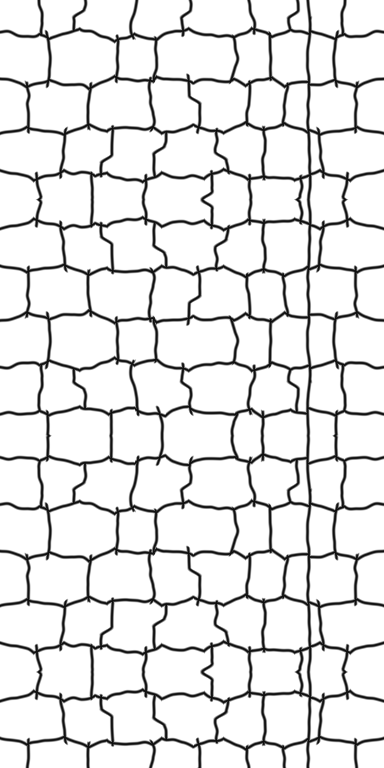
Reproduce this pattern procedurally as a Shadertoy shader.

```glsl
// Mirrored wall of irregular rounded blocks, drawn as thin wavy black outlines on white.
// All lengths are in canvas widths.
#define ROW_H 0.123      // height of one course
#define COL_W 0.146      // width of one block
#define FOLD_ROWS 5.0    // courses between two mirror axes
#define FOLD_Y 0.25      // height of the first mirror axis
#define SEAM_X 0.805     // right of this the left side is reflected
#define BEND 0.022       // slow waviness of the outlines
#define KINK 0.007       // fine waviness of the outlines
#define PULL 0.012       // how far joints draw the courses into a Y
#define LINE_CORE 0.0006 // half width of solid ink
#define LINE_EDGE 0.0066 // half width where the ink fades out
#define INK vec3(0.06)
#define PAPER vec3(1.0)

float hash(vec2 p) {
    return fract(sin(dot(p, vec2(127.1, 311.7))) * 43758.5453);
}

float noise(float t, float seed) {
    float i = floor(t);
    return mix(hash(vec2(i, seed)), hash(vec2(i + 1.0, seed)), smoothstep(0.0, 1.0, t - i));
}

float wobble(float t, float seed) {
    return BEND * (noise(t * 13.0, seed) - 0.5) + KINK * (noise(t * 42.0, seed + 7.3) - 0.5);
}

// Mean position of an upright joint; blocks get narrower on the right
float jointX(float row, float col) {
    float c = col + 0.5 * mod(row, 2.0) + 0.5 * (hash(vec2(col, row + 3.7)) - 0.5);
    return COL_W * (c - 0.2 * max(c - 4.0, 0.0));
}

// Upright joint as a curve x(y), sometimes with a sideways jog
float jointCurve(float row, float col, float y) {
    float seed = row * 17.0 + col * 3.1;
    float jog = 0.026 * step(0.72, hash(vec2(seed, 5.0))) * (hash(vec2(seed, 9.0)) > 0.5 ? 1.0 : -1.0);
    float middle = (row + 0.35 + 0.3 * hash(vec2(seed, 2.0))) * ROW_H;
    return jointX(row, col) + wobble(y, seed) + jog * (smoothstep(-0.012, 0.012, y - middle) - 0.5);
}

// Course line as a curve y(x), drawn toward the joints above and below
float courseCurve(float k, float x) {
    float y = k * ROW_H + wobble(x, k * 5.0 + 60.0);
    for (float col = -1.0; col < 7.0; col++) {
        y += PULL * exp(-abs(x - jointX(k, col)) / 0.018);
        y -= PULL * exp(-abs(x - jointX(k - 1.0, col)) / 0.018);
    }
    return y;
}

// Distance to a curve from its offset and slope
float curveDist(float offset, float slope) {
    return abs(offset) / sqrt(1.0 + slope * slope);
}

float outlineDist(vec2 p) {
    const float e = 0.001;

    // Nearest course line
    float k = floor(p.y / ROW_H + 0.5);
    float above = p.y - courseCurve(k, p.x);
    float slope = (p.y - above - courseCurve(k, p.x - e)) / e;
    float d = curveDist(above, slope);

    // Joints of this course, and short ends reaching over from the next one
    float row = above > 0.0 ? k : k - 1.0;
    float other = above > 0.0 ? k - 1.0 : k;
    for (float col = -1.0; col < 7.0; col++) {
        if (jointX(row, col) < 0.775) {
            float x = jointCurve(row, col, p.y);
            float tilt = (x - jointCurve(row, col, p.y - e)) / e;
            d = min(d, curveDist(p.x - x, tilt));
        }
        if (jointX(other, col) < 0.775) {
            float reach = 0.016 * hash(vec2(col, other + 41.0));
            float x = jointCurve(other, col, p.y);
            d = min(d, length(vec2(p.x - x, max(abs(above) - reach, 0.0))));
        }
    }
    return d;
}

void mainImage(out vec4 fragColor, in vec2 fragCoord) {
    vec2 p = fragCoord / iResolution.x;

    // Mirror upward about the middles of courses
    float span = FOLD_ROWS * ROW_H;
    p.y = abs(mod(p.y - FOLD_Y, 2.0 * span) - span) + 0.5 * ROW_H;

    // Reflect the left side to the right of a wavy seam
    float seam = p.x - SEAM_X - 0.5 * wobble(p.y, 91.0);
    if (seam > 0.0) p.x = 1.0 - p.x;

    float d = min(outlineDist(p), abs(seam));
    float ink = 1.0 - smoothstep(LINE_CORE, LINE_EDGE, d);
    fragColor = vec4(mix(PAPER, INK, ink), 1.0);
}
```
